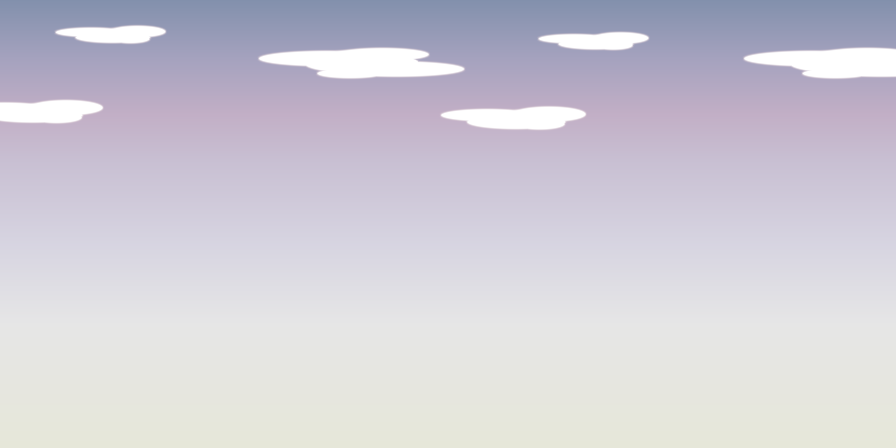
Give the GLSL for this texture, as a WebGL 2 fragment shader.

```glsl
#version 300 es
precision highp float;
// Pastel dusk sky fading to pale cream, with rows of flat white clouds.

uniform vec2 u_resolution;
out vec4 outColor;

const vec3 SLATE = vec3(0.51, 0.565, 0.675);
const vec3 PERIWINKLE = vec3(0.645, 0.635, 0.745);
const vec3 MAUVE = vec3(0.76, 0.685, 0.775);
const vec3 LILAC = vec3(0.785, 0.75, 0.825);
const vec3 LAVENDER = vec3(0.84, 0.83, 0.88);
const vec3 MIST = vec3(0.90, 0.90, 0.902);
const vec3 CREAM = vec3(0.902, 0.906, 0.85);
const vec3 RIM = vec3(0.86, 0.80, 0.83);

// Linear step between two depths
float ramp(float from, float to, float x) {
    return clamp((x - from) / (to - from), 0.0, 1.0);
}

// Sky colour by depth below the top edge
vec3 skyColor(float depth) {
    vec3 c = mix(SLATE, PERIWINKLE, ramp(0.0, 0.13, depth));
    c = mix(c, MAUVE, ramp(0.13, 0.255, depth));
    c = mix(c, LILAC, ramp(0.255, 0.36, depth));
    c = mix(c, LAVENDER, ramp(0.36, 0.54, depth));
    c = mix(c, MIST, ramp(0.54, 0.72, depth));
    return mix(c, CREAM, ramp(0.72, 1.0, depth));
}

// Approximate signed distance to an ellipse
float lobe(vec2 p, vec2 center, vec2 radii) {
    vec2 q = (p - center) / radii;
    float k = length(q);
    return k * (k - 1.0) / max(length(q / radii), 1e-4);
}

float smoothUnion(float a, float b, float blend) {
    float h = max(blend - abs(a - b), 0.0) / blend;
    return min(a, b) - 0.25 * h * h * blend;
}

// Cloud with a long upper deck and a short lower shelf
float shelfCloud(vec2 p) {
    float d = lobe(p, vec2(-0.36, 0.04), vec2(0.64, 0.085));
    d = smoothUnion(d, lobe(p, vec2(0.49, 0.053), vec2(0.51, 0.106)), 0.03);
    d = smoothUnion(d, lobe(p, vec2(0.04, -0.053), vec2(0.68, 0.1)), 0.02);
    return min(d, lobe(p, vec2(0.36, -0.08), vec2(0.35, 0.08)));
}

// Broad cloud with tips that overlap in opposite directions
float driftCloud(vec2 p) {
    float d = lobe(p, vec2(-0.34, 0.045), vec2(0.66, 0.075));
    d = smoothUnion(d, lobe(p, vec2(0.2, 0.085), vec2(0.455, 0.063)), 0.02);
    d = min(d, lobe(p, vec2(0.34, -0.057), vec2(0.66, 0.075)));
    d = min(d, lobe(p, vec2(-0.11, -0.1), vec2(0.32, 0.047)));
    return min(d, lobe(p, vec2(0.0), vec2(0.56, 0.1)));
}

// Local cloud coordinates in a row that steps by a fixed offset
vec2 repeatRow(vec2 p, vec2 start, vec2 offset, float size) {
    vec2 q = p - start;
    return (q - round(q.x / offset.x) * offset) / size;
}

void main() {
    vec2 p = gl_FragCoord.xy / u_resolution.y;
    float pixel = 1.0 / u_resolution.y;

    // Three repeating rows of clouds
    const float SMALL = 0.1224, MEDIUM = 0.1615, LARGE = 0.229;
    vec2 shelfStep = vec2(1.078, -0.0145);
    vec2 driftStep = vec2(1.083, 0.0);
    float d = SMALL * shelfCloud(repeatRow(p, vec2(0.247, 0.923), shelfStep, SMALL));
    d = min(d, MEDIUM * shelfCloud(repeatRow(p, vec2(0.068, 0.751), shelfStep, MEDIUM)));
    d = min(d, LARGE * driftCloud(repeatRow(p, vec2(0.807, 0.859), driftStep, LARGE)));

    // Sky, faint rim, then cloud body
    vec3 color = skyColor(1.0 - p.y);
    color = mix(color, RIM, 0.6 * (1.0 - smoothstep(0.0, 0.004, d)));
    color = mix(color, vec3(1.0), 1.0 - smoothstep(-pixel, pixel, d));
    outColor = vec4(color, 1.0);
}
```
